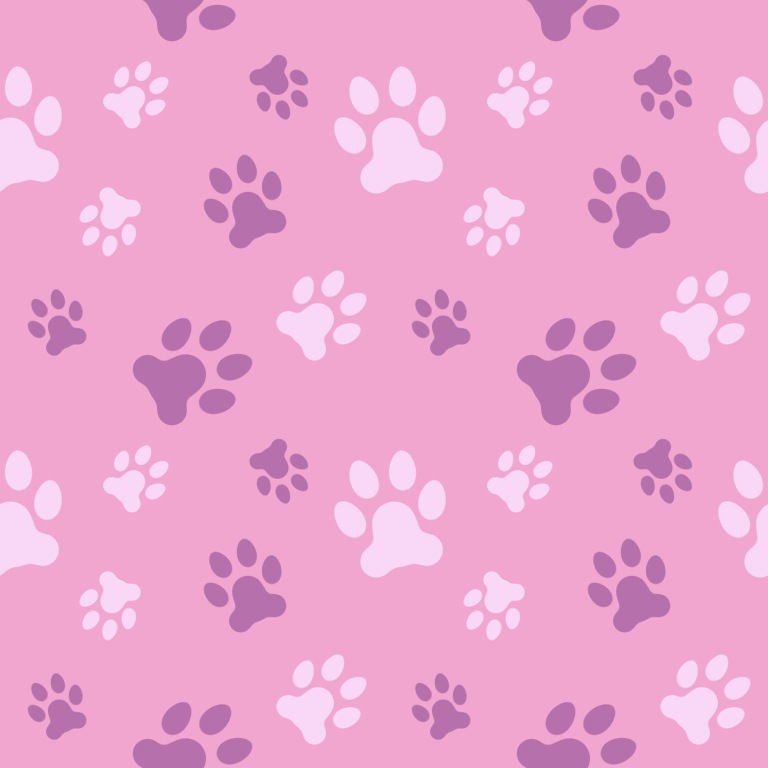
Give the GLSL for this pattern, as a Shadertoy shader.

```glsl
// Seamless pink wallpaper of scattered light and dark paw prints.
#define REPEATS 2.0
#define PAW_SCALE 0.26
#define PAD_BLEND 0.10
#define TOE_RADII vec2(0.135, 0.2)
#define TOE_TAPER 0.12
#define INNER_TILT 0.19
#define OUTER_TILT 0.38
#define EDGE_SOFTNESS 0.75
#define PINK vec3(0.945, 0.65, 0.81)
#define LIGHT vec3(0.975, 0.845, 0.965)
#define DARK vec3(0.715, 0.44, 0.67)

const int PAW_COUNT = 8;

// Each paw: centre in the tile, size, clockwise turn in degrees.
// Light and dark paws alternate.
const vec4 PAWS[PAW_COUNT] = vec4[PAW_COUNT](
    vec4(0.036, 0.596, 1.00,  -13.0),
    vec4(0.658, 0.432, 0.72,  -24.0),
    vec4(0.807, 0.148, 0.72,   45.0),
    vec4(0.451, 0.005, 0.92,   59.0),
    vec4(0.333, 0.729, 0.53,   42.0),
    vec4(0.711, 0.799, 0.50,  146.0),
    vec4(0.302, 0.453, 0.53,  207.0),
    vec4(0.163, 0.130, 0.51,  -25.0));

// Turns a point so that a shape leaning clockwise by the angle stands upright.
vec2 upright(vec2 p, float angle) {
    float c = cos(angle), s = sin(angle);
    return vec2(c * p.x - s * p.y, s * p.x + c * p.y);
}

float smoothUnion(float a, float b, float k) {
    float h = max(k - abs(a - b), 0.0) / k;
    return min(a, b) - 0.25 * k * h * h;
}

// Egg-shaped toe, narrower at its outer end.
float toe(vec2 p, vec2 centre, float tilt) {
    vec2 q = upright(p - centre, tilt) / TOE_RADII;
    q.x /= 1.0 - TOE_TAPER * clamp(q.y, -2.0, 2.0);
    return (length(q) - 1.0) * TOE_RADII.x;
}

// Mirrored paw: three-lobed pad and four toes.
float paw(vec2 p) {
    p.x = abs(p.x);
    float top = length(p - vec2(0.0, 0.16)) - 0.22;
    float middle = length(p - vec2(0.0, -0.04)) - 0.24;
    float heel = length(p - vec2(0.26, -0.17)) - 0.16;
    float pad = smoothUnion(smoothUnion(top, middle, PAD_BLEND), heel, PAD_BLEND);
    float inner = toe(p, vec2(0.20, 0.66), INNER_TILT);
    float outer = toe(p, vec2(0.425, 0.305), OUTER_TILT);
    return min(pad, min(inner, outer));
}

void mainImage(out vec4 fragColor, in vec2 fragCoord) {
    vec2 tile = fragCoord / iResolution.xy * REPEATS;
    float soft = EDGE_SOFTNESS * REPEATS / min(iResolution.x, iResolution.y);
    vec3 colour = PINK;

    for (int i = 0; i < PAW_COUNT; i++) {
        vec4 print = PAWS[i];
        float size = print.z * PAW_SCALE;
        // Nearest wrapped copy keeps prints whole across tile borders.
        vec2 offset = tile - print.xy;
        offset -= floor(offset + 0.5);
        float dist = paw(upright(offset, radians(print.w)) / size) * size;
        float cover = 1.0 - smoothstep(-soft, soft, dist);
        colour = mix(colour, i % 2 == 0 ? LIGHT : DARK, cover);
    }
    fragColor = vec4(colour, 1.0);
}
```
